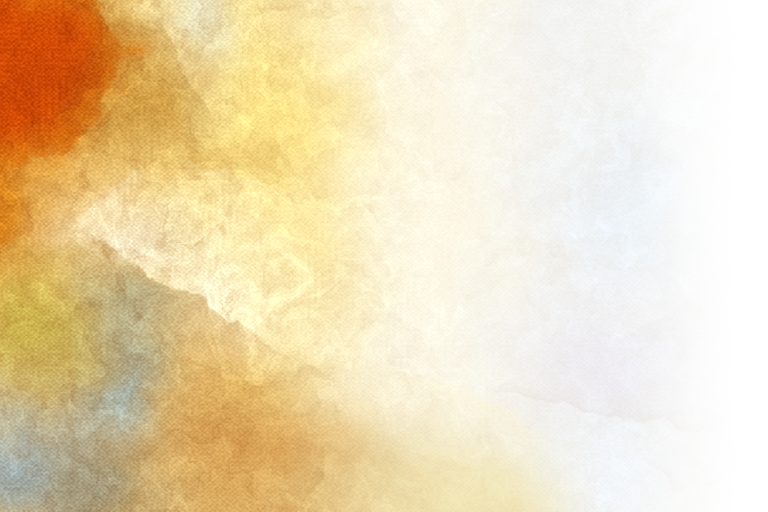
This background is drawn by a Shadertoy shader. Its source:

```glsl
vec2 hashGradient(vec2 cell) {
    float angle = 6.2832 * fract(sin(dot(cell, vec2(127.1, 311.7))) * 43758.5);
    return vec2(cos(angle), sin(angle));
}

float gradientNoise(vec2 p) {
    vec2 i = floor(p), f = fract(p), e = vec2(1, 0);
    vec2 u = f * f * f * (f * (f * 6.0 - 15.0) + 10.0);
    float low = mix(dot(hashGradient(i), f), dot(hashGradient(i + e), f - e), u.x);
    float high = mix(dot(hashGradient(i + e.yx), f - e.yx), dot(hashGradient(i + 1.0), f - 1.0), u.x);
    return mix(low, high, u.y);
}

float fbm(vec2 p) {
    float sum = 0.0, gain = 0.6;
    for (int i = 0; i < 5; i++) {
        sum += gain * gradientNoise(p);
        p = mat2(1.6, 1.2, -1.2, 1.6) * p + 7.3;
        gain *= 0.52;
    }
    return sum;
}

// Soft elliptical pool of pigment
void wash(inout vec3 col, vec2 d, vec2 size, vec3 tint, float strength) {
    d /= size;
    col = mix(col, tint, strength * exp(-dot(d, d)));
}

// Sharp on the line from a to b, fading out on its left side
void tear(inout vec3 col, vec2 p, vec2 a, vec2 b, float fade, vec3 tint, float strength) {
    vec2 dir = normalize(b - a), r = p - a;
    float along = dot(r, dir) / length(b - a);
    float d = dir.x * r.y - dir.y * r.x;
    float ends = smoothstep(-0.1, 0.12, along) * smoothstep(1.1, 0.88, along);
    col = mix(col, tint, strength * ends * smoothstep(0.0, 0.005, d) * exp(-max(d, 0.0) / fade));
}

void mainImage(out vec4 fragColor, in vec2 fragCoord) {
    vec2 p = fragCoord / iResolution.xy * vec2(1.5, 1);
    vec2 drift = vec2(fbm(p * 5.0), fbm(p * 5.0 + 31.0));
    vec2 q = p + 0.09 * drift;
    vec2 rough = p + 0.035 * vec2(fbm(p * 12.0 + 4.0), fbm(p * 12.0 + 17.0));

    // Gold to cream to cool paper
    vec3 col = mix(vec3(0.88, 0.63, 0.26), vec3(0.985, 0.9, 0.6), smoothstep(0.0, 0.42, q.x));
    col = mix(col, vec3(0.99, 0.97, 0.9), smoothstep(0.45, 0.8, q.x));
    col = mix(col, vec3(0.955, 0.955, 0.945), smoothstep(0.84, 1.12, q.x));

    // Yellow light and cream centre
    wash(col, q - vec2(0.54, 0.6), vec2(0.18, 0.25), vec3(0.995, 0.89, 0.53), 0.5);
    wash(col, q - vec2(0.53, 0.8), vec2(0.14, 0.14), vec3(0.99, 0.88, 0.48), 0.6);
    wash(col, q - vec2(0.38, 0.97), vec2(0.09, 0.14), vec3(0.92, 0.9, 0.78), 0.9);
    wash(col, q - vec2(0.28, 0.54), vec2(0.16, 0.09), vec3(0.96, 0.9, 0.77), 0.9);
    wash(col, q - vec2(0.43, 0.41), vec2(0.16, 0.11), vec3(0.98, 0.93, 0.79), 0.9);

    // Brown and orange upper left
    wash(col, q - vec2(0.28, 0.79), vec2(0.11, 0.1), vec3(0.8, 0.58, 0.22), 0.85);
    wash(col, q - vec2(0.24, 0.93), vec2(0.07, 0.12), vec3(0.8, 0.58, 0.24), 0.7);
    wash(col, q - vec2(0.38, 0.69), vec2(0.17, 0.05), vec3(0.92, 0.76, 0.4), 0.55);
    wash(col, q - vec2(0, 0.55), vec2(0.06, 0.16), vec3(0.88, 0.52, 0.07), 0.75);
    float ember = length((rough + 0.12 * drift - vec2(-0.02, 0.88)) / vec2(0.25, 0.23));
    vec3 emberColor = mix(vec3(0.81, 0.27, 0.01), vec3(0.82, 0.43, 0.06), smoothstep(0.4, 1.05, ember));
    col = mix(col, emberColor, 0.68 * smoothstep(1.2, 0.8, ember) + 0.27 * smoothstep(1.0, 0.97, ember));

    // Lower sheet below the diagonal tear
    float dx = rough.x - 0.55;
    float depth = min(0.31 - dx * (dx < 0.0 ? 0.61 : 0.26), 0.53) - rough.y;
    float softness = mix(0.02, 0.14, smoothstep(0.4, 0.75, p.x));
    vec3 sheet = mix(vec3(0.87, 0.69, 0.39), vec3(0.94, 0.89, 0.7), smoothstep(0.42, 0.9, q.x));
    float cover = smoothstep(-0.4 * softness, softness, depth) * smoothstep(1.18, 1.0, p.x + 0.04 * drift.x);
    col = mix(col, sheet, cover * (0.42 + 0.58 * smoothstep(0.0, 0.2, depth)));
    wash(col, q - vec2(0.48, 0.12), vec2(0.17, 0.08), vec3(0.85, 0.6, 0.29), 0.5);
    wash(col, q - vec2(0.46, 0.26), vec2(0.1, 0.08), vec3(0.93, 0.75, 0.4), 0.5);

    // Olive and slate lower left
    float below = smoothstep(-0.005, 0.01, depth);
    wash(col, q - vec2(0.06, 0.36), vec2(0.15, 0.13), vec3(0.77, 0.67, 0.26), 0.85 * below);
    wash(col, q - vec2(0.26, 0.42), vec2(0.09, 0.08), vec3(0.72, 0.69, 0.54), 0.75 * below);
    wash(col, q - vec2(0.23, 0.25), vec2(0.075, 0.13), vec3(0.64, 0.69, 0.67), 0.85);
    wash(col, q - vec2(0.02, 0.09), vec2(0.2, 0.13), vec3(0.61, 0.67, 0.69), 0.9);
    wash(col, q - vec2(0.2, 0.03), vec2(0.12, 0.08), vec3(0.6, 0.58, 0.48), 0.7);

    // Cool tints at right
    wash(col, q - vec2(1.24, 0.58), vec2(0.13, 0.18), vec3(0.92, 0.95, 0.975), 0.8);
    wash(col, q - vec2(1.2, 0.28), vec2(0.2, 0.12), vec3(0.93, 0.92, 0.94), 0.85);
    wash(col, q - vec2(1.22, 0.08), vec2(0.12, 0.1), vec3(0.95, 0.97, 0.99), 0.75);

    // Torn paper creases
    tear(col, rough, vec2(0.56, 0.31), vec2(0.19, 0.53), 0.02, vec3(0.76, 0.57, 0.29), 0.35);
    tear(col, rough, vec2(0.27, 0.68), vec2(0.15, 0.57), 0.06, vec3(0.97, 0.91, 0.77), 0.4);
    tear(col, rough, vec2(0.63, 0.6), vec2(0.36, 0.69), 0.05, vec3(0.98, 0.9, 0.65), 0.5);
    tear(col, rough, vec2(0.42, 0.75), vec2(0.31, 0.97), 0.05, vec3(0.74, 0.56, 0.26), 0.4);
    tear(col, rough, vec2(1.06, 0.16), vec2(0.76, 0.3), 0.04, vec3(0.99, 0.96, 0.84), 0.6);
    tear(col, rough, vec2(0.98, 0.23), vec2(1.42, 0.14), 0.02, vec3(0.88, 0.85, 0.82), 0.4);
    tear(col, rough, vec2(1.2, 0.32), vec2(1.36, 0.43), 0.06, vec3(0.97, 0.97, 0.98), 0.7);

    // Pigment mottling with ragged drying edges, strongest at left
    float pigment = 1.0 - smoothstep(0.25, 0.95, p.x);
    float stain = 0.6 * fbm(q * 8.0 + 11.0) + 0.75 * fbm(rough * 28.0);
    for (float i = 0.0; i < 6.0; i++) {
        float level = fbm((rough + 0.05 * drift) * (2.5 + i) + i * 13.7) - 0.1;
        stain += 0.45 * (mod(i, 2.0) * 2.0 - 1.0) * smoothstep(0.0, 0.012, level) * exp(-max(level, 0.0) * 12.0);
    }
    col *= 1.0 + (0.025 + 0.14 * pigment) * stain * vec3(0.6, 1.0, 1.5);

    // Canvas weave, paper grain and bleached right edge
    float weave = 0.4 * sin(p.x * 640.0) * sin(p.y * 740.0) + 1.3 * gradientNoise(p * vec2(150, 190));
    col += weave * (0.014 + 0.05 * pigment);
    col = mix(col, vec3(1), smoothstep(1.18, 1.46, p.x + 0.04 * drift.x));
    fragColor = vec4(clamp(col, 0.0, 1.0), 1);
}
```
